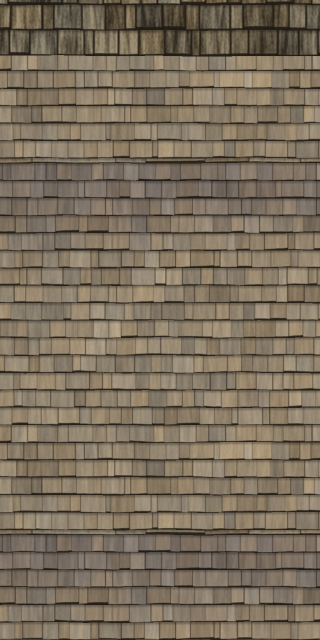
Give the GLSL for this texture, as a Shadertoy shader.

```glsl
#define ROW_PITCH 0.05456
#define COURSES 21.0
#define SEAM_Y 0.4948
#define SEAM_HEIGHT 0.0156
#define BAND_TOP 0.0156
#define BAND_PITCH 0.0794
#define WALL_COUNT 21.0
#define BAND_COUNT 15.0
#define GAP 0.0022
#define WOBBLE 0.004

const vec3 SHADOW = vec3(0.12, 0.10, 0.075);
const vec3 WALL_DARK = vec3(0.42, 0.375, 0.315);
const vec3 WALL_LIGHT = vec3(0.73, 0.66, 0.55);
const vec3 COOL_TINT = vec3(0.85, 0.85, 0.91);
const vec3 BAND_DARK = vec3(0.20, 0.17, 0.125);
const vec3 BAND_LIGHT = vec3(0.60, 0.55, 0.45);

vec2 hash2(vec2 p) {
    vec3 q = fract(p.xyx * vec3(0.1031, 0.1030, 0.0973));
    q += dot(q, q.yzx + 33.33);
    return fract((q.xx + q.yz) * q.zy);
}

float corner(vec2 cell, vec2 offset) {
    return dot(hash2(cell + offset) * 2.0 - 1.0, -offset);
}

// Gradient noise, roughly -0.7 to 0.7
float noise(vec2 p) {
    vec2 i = floor(p), f = p - i;
    vec2 s = f * f * f * (f * (f * 6.0 - 15.0) + 10.0);
    vec4 g;
    for (int k = 0; k < 4; k++) {
        vec2 o = vec2(k & 1, k >> 1);
        g[k] = dot(hash2(i + o) * 2.0 - 1.0, f - o);
    }
    return mix(mix(g.x, g.y, s.x), mix(g.z, g.w, s.x), s.y);
}

// Irregular side of a shingle, in shingle counts
float sideAt(float i, float row) {
    return i + 0.7 * (hash2(vec2(i + 7.0, row * 3.0 + 11.0)).x - 0.5);
}

// One course: v runs down from its top, rough sets relief and weathering
vec3 course(float x, float v, float height, float row, float count,
            float rough, vec3 dark, vec3 light, float pixel) {
    float u = x * count + 0.4 * hash2(vec2(row, 5.0)).x;
    float id = floor(u);
    if (u < sideAt(id, row)) id -= 1.0;
    else if (u >= sideAt(id + 1.0, row)) id += 1.0;
    float left = sideAt(id, row), right = sideAt(id + 1.0, row);
    vec2 r = hash2(vec2(id + 40.0, row * 7.0 + 3.0));
    vec2 r2 = hash2(vec2(id + 90.0, row * 5.0 + 60.0));

    // Vertical grain and tone of each shingle
    float fine = noise(vec2(x * 115.0 + r.x * 9.0, v * 14.0 + row * 17.0));
    float broad = noise(vec2(x * 48.0 + r.y * 9.0, v * 7.0 + row * 13.0));
    float speck = noise(vec2(x * 170.0, v * 90.0 + row * 29.0));
    float patchTone = noise(vec2(id / count * 5.0, row * 0.45 + 2.3));
    float tone = 0.52 + 0.36 * (r.x - 0.5) + 0.4 * patchTone
               + (0.36 * fine + 0.42 * broad + 0.16 * speck) * (0.7 + rough);
    vec3 color = mix(dark, light, clamp(tone, 0.0, 1.0));
    color += 0.035 * (r2.x - 0.5) * vec3(1.0, 0.1, -1.0);

    // Contact shade below the course above, then side gaps
    color *= mix(0.72, 1.0, smoothstep(0.0, 0.012, v));
    float side = min(u - left, right - u) / count;
    float gap = 1.0 - smoothstep(0.0, GAP * (1.0 + rough) + 0.5 * pixel, side);
    color = mix(color, SHADOW, gap * mix(0.1 + 0.7 * rough, 0.6 + 0.35 * rough, r2.y));

    // Uneven lower end and the shadow under it
    float drop = mix(0.0022, 0.0068, r.y * r.y) * (1.0 + 0.7 * rough);
    drop += 0.0035 * (r2.x - 0.5) * (u - left) + 0.0016 * broad;
    float below = smoothstep(-0.7 * pixel, 0.7 * pixel, v - height + max(drop, 0.0015));
    return mix(color, SHADOW, 0.92 * below);
}

vec3 roof(vec2 p, float pixel) {
    float y = p.y + WOBBLE * noise(vec2(p.x * 7.0, p.y * 9.0));

    // Heavy dark courses along the top
    float bandY = (y - BAND_TOP) / BAND_PITCH;
    if (bandY < 2.0) {
        float bandRow = floor(bandY);
        return course(p.x, (bandY - bandRow) * BAND_PITCH, BAND_PITCH, bandRow + 50.0,
                      BAND_COUNT, 1.0, BAND_DARK, BAND_LIGHT, pixel);
    }

    // Wall courses in groups, each group headed by a thin lath
    float t = mod(y - SEAM_Y, SEAM_HEIGHT + COURSES * ROW_PITCH);
    if (t < SEAM_HEIGHT)
        return course(p.x, t, SEAM_HEIGHT, 70.0, 6.0, 0.3, WALL_DARK, WALL_LIGHT, pixel);
    t -= SEAM_HEIGHT;
    float row = floor(t / ROW_PITCH);
    vec3 color = course(p.x, t - row * ROW_PITCH, ROW_PITCH, row, WALL_COUNT,
                        0.0, WALL_DARK, WALL_LIGHT, pixel);

    // Cool weathering fades down the group
    float cool = 1.0 - smoothstep(0.06, 0.36, t + 0.12 * noise(p * vec2(6.0, 3.0)));
    return color * mix(vec3(1.0), COOL_TINT, cool);
}

void mainImage(out vec4 fragColor, in vec2 fragCoord) {
    float pixel = 1.0 / iResolution.x;
    vec3 sum = vec3(0.0);
    for (int k = 0; k < 4; k++) {
        vec2 q = (fragCoord + 0.5 * vec2(k & 1, k >> 1) - 0.25) / iResolution.xy;
        sum += roof(vec2(q.x, 2.0 - 2.0 * q.y), pixel);
    }
    fragColor = vec4(sum / 4.0, 1.0);
}
```
